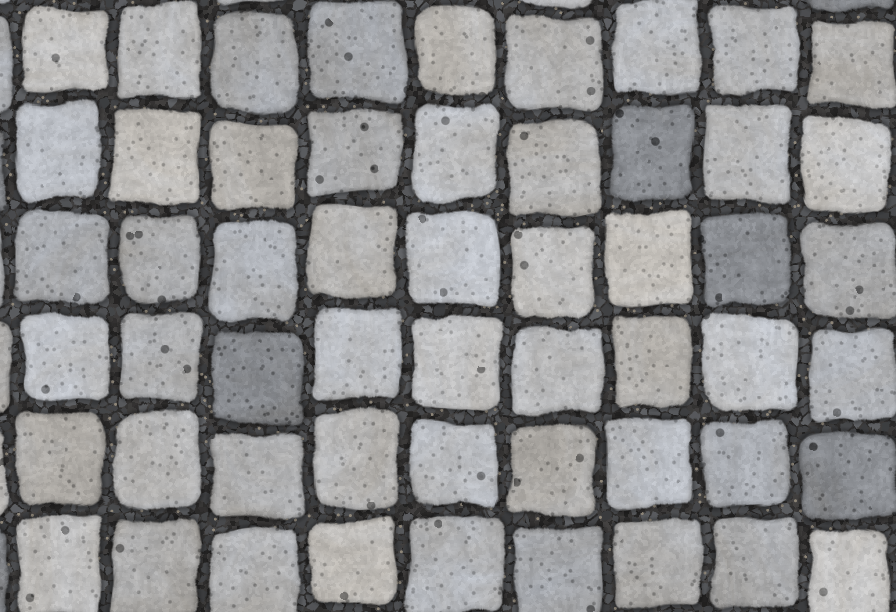
Reproduce this texture procedurally as a WebGL 1 fragment shader.

```glsl
precision highp float;
// Worn cobblestones, about nine across and six down, set in dark gravel.
// Each stone is a rounded, tapered box between jittered grid lines; layered
// sines roughen and mottle it, and cellular noise makes pits and gravel.

uniform vec2 u_resolution;

const vec2 PITCH = vec2(0.161, 0.168);    // stone spacing, in canvas heights
const vec2 ORIGIN = vec2(0.02, -0.014);   // corner of the first cell
const float JOINT = 0.062;                // half joint width, in cells
const vec3 COOL = vec3(0.975, 0.995, 1.03);
const vec3 WARM = vec3(1.02, 1.0, 0.97);
const vec3 SOIL = vec3(0.185, 0.18, 0.178);

vec2 hash2(vec2 p) {
  vec3 q = fract(p.xyx * vec3(0.1031, 0.1030, 0.0973));
  q += dot(q, q.yzx + 33.33);
  return fract((q.xx + q.yz) * q.zy);
}

// Warped, rotated sine octaves, roughly -1 to 1.
float mottle(vec2 p) {
  float sum = 0.0, amp = 0.55;
  for (int i = 0; i < 5; i++) {
    p = mat2(0.8, 0.6, -0.6, 0.8) * p * 1.75 + 1.7;
    p += 0.9 * sin(p.yx * 0.83 + float(i));
    sum += amp * sin(p.x) * sin(p.y);
    amp *= 0.68;
  }
  return sum;
}

// Cellular noise: nearest distance, gap to the second nearest, random id.
vec3 cellular(vec2 p) {
  vec2 cell = floor(p);
  float first = 9.0, second = 9.0, id = 0.0;
  for (int y = -1; y <= 1; y++) {
    for (int x = -1; x <= 1; x++) {
      vec2 c = cell + vec2(float(x), float(y));
      float d = length(c + 0.1 + 0.8 * hash2(c) - p);
      if (d < first) {
        second = first;
        first = d;
        id = hash2(c + 71.3).x;
      } else {
        second = min(second, d);
      }
    }
  }
  return vec3(first, second - first, id);
}

// Offset of a cell's left and bottom grid lines.
vec2 lineShift(vec2 id) {
  vec2 shift = (hash2(id + 5.0) - 0.5) * vec2(0.11, 0.12);
  return shift + vec2(0.0, 0.09 * sin(id.x * 2.1 + 0.6));
}

float stoneDistance(vec2 p, vec2 id) {
  vec2 low = lineShift(id);
  vec2 high = 1.0 + vec2(lineShift(id + vec2(1.0, 0.0)).x,
                         lineShift(id + vec2(0.0, 1.0)).y);
  vec2 q = p - id - 0.5 * (low + high);
  vec2 taper = hash2(id + 17.0) - 0.5;
  vec2 skew = hash2(id + 43.0) - 0.5;
  vec2 extent = (0.5 * (high - low) - JOINT) * (1.0 + 0.22 * taper * q.yx);
  q += 0.11 * skew * q.yx;
  float radius = mix(0.06, 0.16, hash2(id + 29.0).x);
  vec2 b = abs(q) - extent + radius;
  return length(max(b, 0.0)) + min(max(b.x, b.y), 0.0) - radius;
}

// Distance to the nearest stone and its cell; overlaps are cut to a joint.
vec3 nearestStone(vec2 p) {
  vec2 cell = floor(p), best = cell;
  float first = 9.0, second = 9.0;
  for (int y = -1; y <= 1; y++) {
    for (int x = -1; x <= 1; x++) {
      vec2 id = cell + vec2(float(x), float(y));
      float d = stoneDistance(p, id);
      if (d < first) {
        second = first;
        first = d;
        best = id;
      } else {
        second = min(second, d);
      }
    }
  }
  return vec3(max(first, 0.04 - second), best);
}

vec3 gravelColor(vec2 p) {
  vec3 pebble = cellular(p * 62.0 + 0.3 * mottle(p * 40.0));
  vec3 grit = cellular(p * 135.0);
  float shade = mix(0.21, 0.37, pebble.z * pebble.z);
  vec3 color = mix(SOIL * (0.65 + 0.75 * grit.z), shade * COOL,
                   smoothstep(0.05, 0.3, pebble.y) * step(0.25, pebble.z));
  float chip = step(0.965, grit.z) * smoothstep(0.45, 0.2, grit.x);
  return mix(color, vec3(0.53, 0.50, 0.45), chip);
}

vec3 stoneColor(vec2 p, vec2 id, float d) {
  vec2 kind = hash2(id + 91.0);
  float tone = mix(0.655, 0.765, kind.x);
  float slate = step(0.94, kind.y);
  tone = mix(tone, 0.54, slate);
  float cloud = mottle(p * 9.0 + kind * 20.0);
  vec3 tint = mix(WARM, COOL, clamp(kind.y + 0.35 * cloud, 0.0, 1.0));
  vec3 grain = cellular(p * 170.0);
  tone += 0.045 * cloud + 0.035 * mottle(p * 45.0) + 0.06 * (grain.z - 0.5);
  // Pits, loose dark pebbles and grimy rims.
  vec3 pit = cellular(p * 85.0 + 9.0);
  tone -= 0.17 * step(0.86, pit.z) * smoothstep(0.38, 0.12, pit.x);
  vec3 loose = cellular(p * 50.0 + 31.0);
  tone -= 0.28 * step(0.984, loose.z) * smoothstep(0.42, 0.28, loose.x);
  tone -= 0.13 * smoothstep(-0.06, 0.01, d);
  return tone * tint;
}

void main() {
  vec2 p = gl_FragCoord.xy / u_resolution.y;
  vec2 grid = (p - ORIGIN) / PITCH;
  vec3 stone = nearestStone(grid + 0.014 * sin(grid.yx * 9.0 + 2.0 * sin(grid * 2.3)));
  float d = stone.x + 0.02 * mottle(p * 26.0);
  float soft = max(0.014, 0.8 / (u_resolution.y * PITCH.y));
  vec3 joint = gravelColor(p) * mix(0.8, 1.05, smoothstep(0.0, 0.06, d));
  vec3 color = mix(stoneColor(p, stone.yz, d), joint, smoothstep(-soft, soft, d));
  gl_FragColor = vec4(color, 1.0);
}
```
